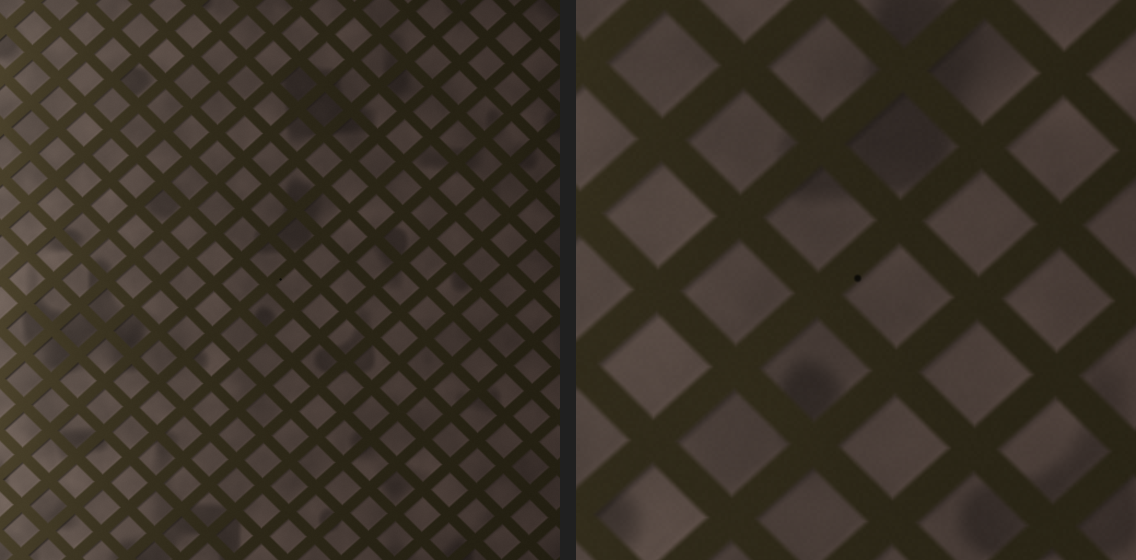
Left: the whole. Right: its middle third, enlarged.
Write a Shadertoy shader that draws this pattern.

```glsl
// A diagonal lattice of flat olive bars over a dim, cloudy mauve backdrop.
// A skewed basis maps the canvas to unit cells, a box distance cuts each opening,
// and light falls off from the left; value noise gives the smudges and wear.

float hash(vec2 p) {
    vec3 h = fract(vec3(p.xyx) * 0.1031);
    h += dot(h, h.yzx + 33.33);
    return fract((h.x + h.y) * h.z);
}

float valueNoise(vec2 p) {
    vec2 i = floor(p), f = fract(p);
    f = f * f * (3.0 - 2.0 * f);
    return mix(mix(hash(i), hash(i + vec2(1, 0)), f.x),
               mix(hash(i + vec2(0, 1)), hash(i + vec2(1, 1)), f.x), f.y);
}

float clouds(vec2 p) {
    float sum = 0.0, weight = 0.5;
    for (int i = 0; i < 4; i++) {
        sum += weight * valueNoise(p);
        p = mat2(1.6, 1.2, -1.2, 1.6) * p + 7.3;
        weight *= 0.5;
    }
    return sum / 0.9375;
}

// Signed distance to the opening, in cell units: negative inside.
float openingDistance(vec2 f, float halfSize) {
    vec2 d = abs(f) - halfSize;
    return length(max(d, 0.0)) + min(max(d.x, d.y), 0.0);
}

vec3 backdropColor(vec2 uv, vec2 cell) {
    vec3 color = mix(vec3(0.225, 0.180, 0.163), vec3(0.405, 0.355, 0.325), exp(-2.0 * uv.x));
    color *= 0.80 + 0.40 * clouds(uv * 13.0);
    color *= 0.96 + 0.08 * hash(cell + 50.0);
    // Sparse dark smudges
    color *= 1.0 - 0.28 * smoothstep(0.66, 0.88, valueNoise(uv * vec2(17.0, 14.0) + 31.0));
    return color;
}

vec3 barColor(vec2 uv) {
    vec3 color = mix(vec3(0.140, 0.124, 0.070), vec3(0.292, 0.257, 0.168), exp(-3.0 * uv.x));
    return color * (0.94 + 0.12 * clouds(uv * 9.0 + 20.0));
}

void mainImage(out vec4 fragColor, in vec2 fragCoord) {
    vec2 uv = fragCoord / iResolution.y;

    // Lattice coordinates: x runs down-right, y runs up-right
    mat2 basis = mat2(0.04665, -0.04605, 0.04875, 0.04375);
    vec2 warp = 0.0016 * vec2(valueNoise(uv * 5.0), valueNoise(uv * 5.0 + 9.0)) - 0.0008;
    vec2 q = inverse(basis) * (uv + warp - vec2(0.525, 0.491));
    vec2 cell = floor(q + 0.5);
    vec2 f = q - cell;

    // Openings with soft edges
    float d = openingDistance(f, 0.348 + 0.008 * (hash(cell) - 0.5));
    float soft = max(0.035, 15.0 / iResolution.y);
    float opening = 1.0 - smoothstep(-soft, soft, d);

    // Bar thickness: shaded upper-left rim, faint light on the lower-right rim
    vec3 backdrop = backdropColor(uv, cell);
    float sideLight = exp(-3.0 * uv.x);
    backdrop *= 1.0 - (0.12 + 0.40 * sideLight) * (1.0 - smoothstep(-0.35, -0.27, f.x));
    backdrop *= 1.0 + 0.06 * smoothstep(0.26, 0.34, f.x);

    vec3 color = mix(barColor(uv), backdrop, opening);

    // Small dark speck, vignette and fine grain
    color *= 1.0 - 0.7 * (1.0 - smoothstep(0.001, 0.003, length(uv - vec2(0.501, 0.501))));
    color *= 1.0 - 0.12 * smoothstep(0.45, 0.8, length(uv - vec2(0.4, 0.5)));
    color += 0.008 * (hash(floor(uv * 512.0)) - 0.5);

    fragColor = vec4(color, 1.0);
}
```
